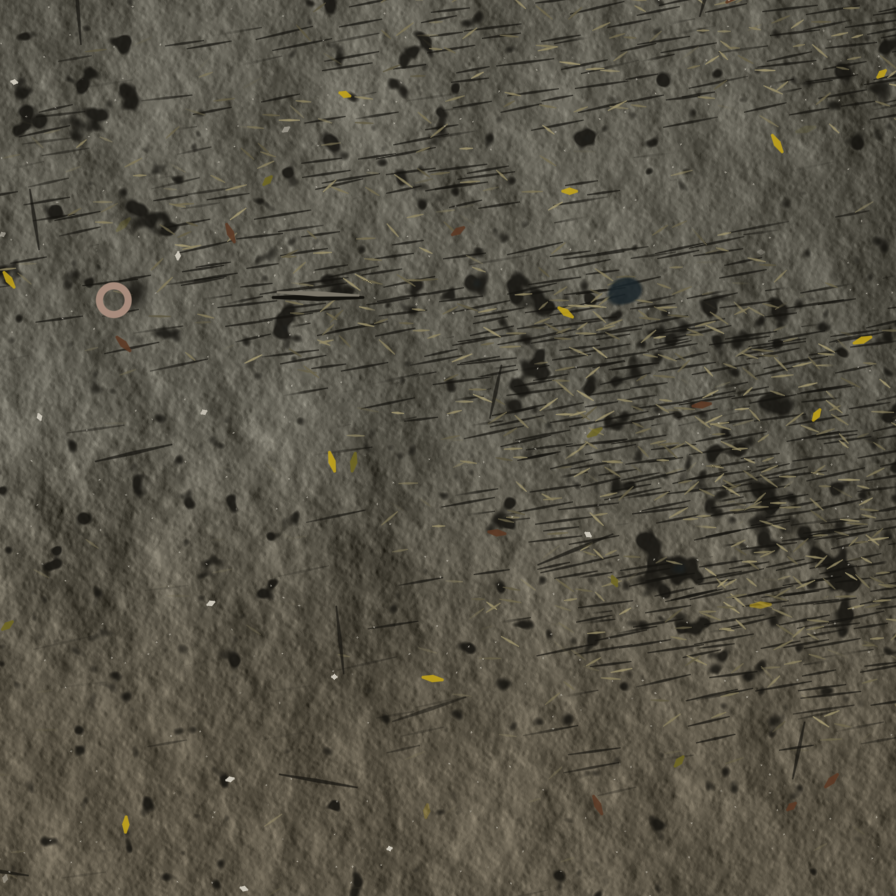
Give the GLSL for this texture, as a Shadertoy shader.

```glsl
// Tidal mud flat under low sun, with root shoots, long thin shadows, fallen leaves and shells.

const vec3 MUD_DARK = vec3(0.13, 0.12, 0.09);
const vec3 MUD_LIGHT = vec3(0.49, 0.47, 0.42);
const vec3 SHADOW = vec3(0.075, 0.07, 0.055);
const vec3 ROOT = vec3(0.60, 0.56, 0.41);
const vec3 LEAF_YELLOW = vec3(0.76, 0.64, 0.10);
const vec3 LEAF_OLIVE = vec3(0.43, 0.40, 0.13);
const vec3 LEAF_RUST = vec3(0.36, 0.22, 0.14);
const vec3 SHELL = vec3(0.80, 0.78, 0.73);
const vec3 SHELL_PINK = vec3(0.66, 0.55, 0.49);
const vec3 RAG_BLUE = vec3(0.10, 0.14, 0.16);
const float SUN_ANGLE = 0.17;
const float EDGE = 0.0011;

vec4 hash4(vec2 cell, float seed) {
    vec4 h = fract(cell.xyxy * vec4(0.1031, 0.1030, 0.0973, 0.1099) + seed * 0.137);
    h += dot(h, h.wzxy + 33.33);
    return fract((h.xxyz + h.yzzw) * h.zywx);
}

vec2 turn(vec2 v, float angle) {
    float c = cos(angle), s = sin(angle);
    return vec2(c * v.x - s * v.y, s * v.x + c * v.y);
}

float blob(vec2 p, vec2 center, vec2 radius) {
    vec2 d = (p - center) / radius;
    return exp(-dot(d, d));
}

float fill(float distance) {
    return 1.0 - smoothstep(-EDGE, EDGE, distance);
}

// Cellular bumps and hollows: x = height, y = slope along the light
vec2 mounds(vec2 p, vec2 light, float seed) {
    vec2 id = floor(p), sum = vec2(0.0);
    for (int j = -1; j <= 1; j++)
    for (int i = -1; i <= 1; i++) {
        vec2 cell = id + vec2(i, j);
        vec4 r = hash4(cell, seed);
        vec2 d = p - cell - r.xy;
        float k = max(1.0 - dot(d, d), 0.0), rise = 2.0 * r.z - 1.0;
        sum += rise * k * vec2(k, -4.0 * dot(d, light));
    }
    return sum;
}

// Distance to a segment whose width shrinks toward both ends
float taperedLine(vec2 p, vec2 dir, float halfLength, float halfWidth) {
    float along = clamp(dot(p, dir), -halfLength, halfLength);
    return length(p - dir * along) - halfWidth * (1.0 - 0.6 * abs(along) / halfLength);
}

// Scattered strokes, size = half length and half width: x = coverage, y = random shade
vec2 strokes(vec2 p, vec2 grid, float tilt, float spread, vec2 size, float abundance, float seed) {
    vec2 q = turn(p, -tilt), id = floor(q / grid), result = vec2(0.0);
    for (int j = -1; j <= 1; j++)
    for (int i = -1; i <= 1; i++) {
        vec2 cell = id + vec2(i, j);
        vec4 r = hash4(cell, seed), s = hash4(cell, seed + 5.3);
        vec2 dir = turn(vec2(1.0, 0.0), (r.z - 0.5) * spread);
        float d = taperedLine(q - (cell + r.xy) * grid, dir, size.x * mix(0.5, 1.0, s.x), size.y);
        float cover = fill(d) * smoothstep(-0.04, 0.04, abundance - r.w);
        if (cover > result.x) result = vec2(cover, s.y);
    }
    return result;
}

// Where the shoots grow thickly
float growth(vec2 p) {
    return blob(p, vec2(0.88, 0.43), vec2(0.27, 0.17))
         + 0.65 * blob(p, vec2(0.66, 0.62), vec2(0.24, 0.09))
         + 0.45 * blob(p, vec2(0.80, 0.95), vec2(0.45, 0.09))
         + 0.30 * blob(p, vec2(0.32, 0.74), vec2(0.28, 0.12));
}

// Sunlit mud brightness built from ever finer mounds
float mudTone(vec2 p) {
    float lumps = blob(p, vec2(0.12, 0.45), vec2(0.25, 0.13));
    float tone = 0.60 + 0.12 * mounds(p * 3.5, vec2(1.0, 0.0), 21.0).x + 0.06 * lumps;
    float scale = 8.0, strength = 0.05 * (1.0 + 1.1 * lumps);
    for (int i = 0; i < 6; i++) {
        float angle = 1.1 * float(i);
        tone += strength * mounds(turn(p, angle) * scale,
                                  turn(vec2(1.0, 0.0), SUN_ANGLE + angle), float(i)).y;
        scale *= 2.0;
        strength = mix(strength * 1.08, 0.065, 0.35);
    }
    return tone;
}

void mainImage(out vec4 fragColor, in vec2 fragCoord) {
    vec2 p = fragCoord / iResolution.y;
    vec2 sun = turn(vec2(1.0, 0.0), SUN_ANGLE);
    float coarse = mounds(p * 38.0, sun, 31.0).x, fine = mounds(turn(p, 0.6) * 90.0, sun, 32.0).x;
    float thick = growth(p) * (1.0 + 0.6 * mounds(p * 11.0, sun, 33.0).x);
    vec3 color = mix(MUD_DARK, MUD_LIGHT, clamp(mudTone(p), -0.3, 1.5));
    color *= mix(vec3(1.03, 1.0, 0.95), vec3(0.98, 1.0, 1.01), smoothstep(0.1, 0.6, p.y));

    // Dark debris and hollows
    float litter = 0.45 * thick + 0.5 * blob(p, vec2(0.06, 0.89), vec2(0.11, 0.06))
                 + 0.5 * blob(p, vec2(0.14, 0.77), vec2(0.05, 0.06));
    float debris = smoothstep(0.42, 0.85, 0.6 * coarse + 0.5 * fine + litter - 0.15);
    color = mix(color, SHADOW, 0.85 * debris);

    // Long shadows, then the pale shoots
    for (int i = 0; i < 2; i++) {
        float layer = float(i);
        float shade = strokes(p, vec2(0.07, 0.012), SUN_ANGLE, 0.12, vec2(0.034, 0.0015), 0.8 * thick, 41.0 + layer).x;
        color = mix(color, SHADOW, 0.72 * shade);
    }
    for (int i = 0; i < 2; i++) {
        float layer = float(i);
        vec2 root = strokes(p, vec2(0.022), mix(-0.4, 0.35, layer), 0.9, vec2(0.012, 0.0014), 0.55 * thick, 51.0 + layer);
        color = mix(color, ROOT * mix(0.6, 1.1, root.y), 0.85 * root.x);
    }

    // Twigs, leaves, shell chips and glints
    color = mix(color, SHADOW, 0.7 * strokes(p, vec2(0.16), 0.8, 2.5, vec2(0.045, 0.0022), 0.22, 61.0).x);
    vec2 leaf = strokes(p, vec2(0.10), 0.3, 6.28, vec2(0.011, 0.0042), 0.24, 62.0);
    vec3 leafColor = mix(mix(LEAF_RUST, LEAF_OLIVE, step(0.3, leaf.y)), LEAF_YELLOW, step(0.55, leaf.y));
    color = mix(color, leafColor, 0.9 * leaf.x);
    color = mix(color, SHELL, strokes(p, vec2(0.11), 0.5, 6.28, vec2(0.004, 0.0034), 0.13, 63.0).x);
    color = mix(color, SHELL, 0.55 * strokes(p, vec2(0.02), 0.9, 6.28, vec2(0.0008, 0.0011), 0.13, 64.0).x);

    // Ring shell, fallen stick and dark rag
    vec2 ring = p - vec2(0.127, 0.665);
    color = mix(color, SHADOW, 0.8 * blob(ring, vec2(0.024, 0.009), vec2(0.016)));
    color = mix(color, SHELL_PINK, fill(abs(length(ring) - 0.016) - 0.004));
    vec2 stick = p - vec2(0.355, 0.672);
    color = mix(color, SHADOW, fill(taperedLine(stick + vec2(0.0, 0.004), vec2(1.0, 0.0), 0.05, 0.004)));
    color = mix(color, MUD_LIGHT, fill(taperedLine(stick, turn(vec2(1.0, 0.0), -0.04), 0.045, 0.003)));
    float rag = blob(p, vec2(0.70, 0.675), vec2(0.024, 0.018)) + 0.25 * coarse;
    color = mix(color, RAG_BLUE, 0.85 * smoothstep(0.4, 0.6, rag));
    fragColor = vec4(color, 1.0);
}
```
